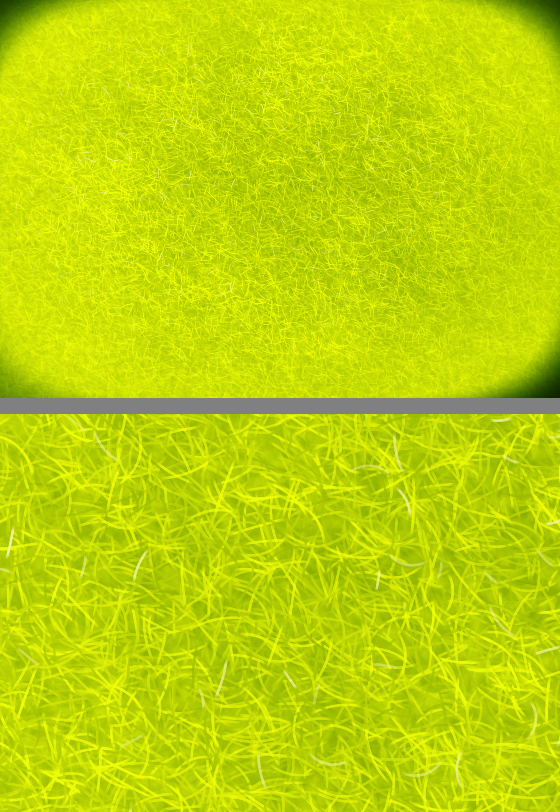
Top: the whole. Bottom: its middle third, enlarged.
A Shadertoy shader for this texture:

```glsl
const vec3 DEEP_LIME = vec3(0.51, 0.66, 0.0);
const vec3 BRIGHT_LIME = vec3(0.88, 0.95, 0.02);
const vec3 GLINT_COLOR = vec3(0.94, 0.96, 0.6);
const vec3 CORNER_TINT = vec3(0.09, 0.2, 0.04);
const int FIBRE_LAYERS = 16;
const int GLINT_LAYERS = 2;
const float FIBRE_CELL = 0.031;
const float GLINT_CELL = 0.045;
const float FIBRE_WIDTH = 0.0011;
const float FIBRE_OPACITY = 0.7;
const float TONE_SPREAD = 1.05;
const float GRAIN_SCALE = 120.0;
const float GRAIN_STRENGTH = 0.6;
const float GLINT_CHANCE = 0.34;
const float MAIN_ANGLE = -0.75;
const float ANGLE_SPREAD = 2.7;
const float EDGE_BLUR = 0.001;

float hash(vec2 p) {
    return fract(sin(dot(p, vec2(127.1, 311.7))) * 43758.5453);
}

float valueNoise(vec2 p) {
    vec2 i = floor(p), f = fract(p);
    f = f * f * (3.0 - 2.0 * f);
    return mix(mix(hash(i), hash(i + vec2(1, 0)), f.x),
               mix(hash(i + vec2(0, 1)), hash(i + vec2(1, 1)), f.x), f.y);
}

float fbm(vec2 p) {
    float sum = 0.0, amp = 0.5;
    for (int i = 0; i < 4; i++) {
        sum += amp * valueNoise(p);
        p = mat2(1.6, 1.2, -1.2, 1.6) * p + 7.3;
        amp *= 0.5;
    }
    return sum;
}

// Coverage of one bent fibre; p is relative to its middle
float fibreMask(vec2 p, vec2 seed, float size, float feather) {
    float angle = MAIN_ANGLE + (hash(seed + 3.1) - 0.5) * ANGLE_SPREAD;
    float halfLength = size * mix(0.35, 0.95, hash(seed + 5.7));
    float bend = (hash(seed + 9.2) - 0.5) * 1.1 / size;
    float c = cos(angle), s = sin(angle);
    vec2 q = vec2(c * p.x + s * p.y, c * p.y - s * p.x);
    float slope = 2.0 * bend * q.x;
    float d = abs(q.y - bend * q.x * q.x) / sqrt(1.0 + slope * slope);
    float ends = 1.0 - smoothstep(0.6 * halfLength, halfLength, abs(q.x));
    return ends * (1.0 - smoothstep(FIBRE_WIDTH - feather, FIBRE_WIDTH + feather, d));
}

// Lays one layer of fibres over the shade
float layFibres(float shade, float base, vec2 p, float layer, float feather, float opacity) {
    vec2 g = p / FIBRE_CELL + layer * vec2(0.37, 0.71);
    vec2 cell = floor(g);
    for (int y = -1; y <= 1; y++)
    for (int x = -1; x <= 1; x++) {
        vec2 id = cell + vec2(x, y);
        vec2 seed = id + layer * 17.3;
        vec2 middle = id + vec2(hash(seed), hash(seed + 1.9));
        float tone = base + (hash(seed + 12.4) - 0.5) * TONE_SPREAD;
        float mask = fibreMask((g - middle) * FIBRE_CELL, seed, FIBRE_CELL, feather);
        shade = mix(shade, tone, mask * opacity);
    }
    return shade;
}

// Sparse pale fibres that catch the light
float glints(vec2 p, float layer, float feather) {
    vec2 g = p / GLINT_CELL + layer * vec2(0.53, 0.29);
    vec2 cell = floor(g);
    float light = 0.0;
    for (int y = -1; y <= 1; y++)
    for (int x = -1; x <= 1; x++) {
        vec2 id = cell + vec2(x, y);
        vec2 seed = id + 301.7 + layer * 23.9;
        vec2 middle = id + vec2(hash(seed), hash(seed + 1.9));
        float present = step(hash(seed + 14.8), GLINT_CHANCE);
        float mask = fibreMask((g - middle) * GLINT_CELL, seed, 0.5 * GLINT_CELL, feather);
        light = max(light, present * mask * mix(0.4, 1.0, hash(seed + 21.3)));
    }
    return light;
}

void mainImage(out vec4 fragColor, in vec2 fragCoord) {
    vec2 uv = fragCoord / iResolution.xy;
    vec2 p = fragCoord / iResolution.y;
    vec2 centred = uv * 2.0 - 1.0;

    // Focus falls off towards the rim
    float rim = smoothstep(0.5, 1.25, length(centred));
    float feather = 0.5 / iResolution.y + EDGE_BLUR * rim;
    float opacity = FIBRE_OPACITY * mix(1.0, 0.5, rim);

    // Broad mottling, darker in the middle and right, brighter at the left
    float hollow = smoothstep(0.1, 0.95, length(centred - vec2(0.22, -0.08)));
    float base = 0.74 + 0.15 * hollow - 0.06 * centred.x;
    base += (fbm(p * 7.0) - 0.47) * mix(0.4, 0.2, rim);

    // Matted fibres over a dark grainy ground
    float grain = (fbm(p * GRAIN_SCALE) - 0.47) * GRAIN_STRENGTH * mix(1.0, 0.5, rim);
    float shade = base - mix(0.34, 0.1, rim) + grain;
    for (int i = 0; i < FIBRE_LAYERS; i++) {
        float depth = (float(i) + 0.5) / float(FIBRE_LAYERS) - 0.5;
        shade = layFibres(shade, base + 0.15 * depth, p, float(i), feather, opacity);
    }
    shade += 0.3 * grain;
    vec3 color = mix(DEEP_LIME, BRIGHT_LIME, clamp(shade, -0.3, 1.12));

    // Glints gather left of the middle
    float glintArea = 1.0 - smoothstep(0.45, 1.1, length(centred - vec2(-0.2, 0.1)));
    for (int i = 0; i < GLINT_LAYERS; i++)
        color = mix(color, GLINT_COLOR, glints(p, float(i), feather) * glintArea);

    // Dark green corners, weakest at the lower left
    float bulge = dot(pow(abs(centred), vec2(4.0)), vec2(1.0));
    float corner = mix(mix(0.3, 1.15, uv.x), mix(0.85, 0.8, uv.x), uv.y);
    color *= pow(CORNER_TINT, vec3(corner * smoothstep(0.95, 2.05, bulge)));

    fragColor = vec4(clamp(color, 0.0, 1.0), 1.0);
}
```
